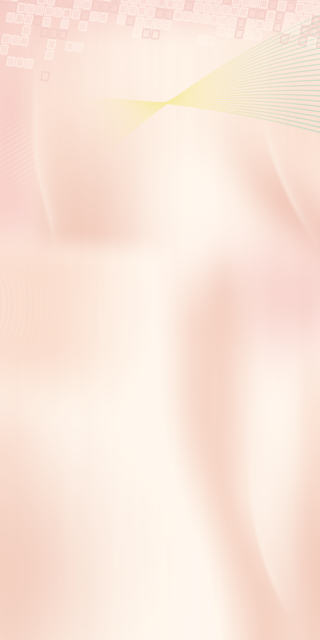
A WebGL 1 fragment shader for this background:

```glsl
precision highp float;
// Soft peach and cream silk folds with a fan of fine lines and a scatter of small tiles.

uniform vec2 u_resolution;

const vec3 CREAM = vec3(1.0, 0.96, 0.922);
const vec3 PEACH = vec3(0.98, 0.865, 0.805);
const vec3 ROSE = vec3(0.945, 0.785, 0.725);
const vec3 PINK = vec3(0.97, 0.82, 0.795);
const vec3 SHINE = vec3(1.0, 0.97, 0.937);
const vec3 MIDTONE = vec3(0.985, 0.897, 0.852);
const vec3 YELLOW = vec3(0.97, 0.92, 0.65);
const vec3 TEAL = vec3(0.62, 0.83, 0.75);
const float CONTRAST = 1.22;
const float FAN_LINES = 23.0;
const float FAN_WIDTH = 0.0011;
const float TILE_SIZE = 0.029;
const float STREAK_DEPTH = 0.01;

float hash(vec2 p) {
  vec3 q = fract(vec3(p.xyx) * 0.1031);
  q += dot(q, q.yzx + 33.33);
  return fract((q.x + q.y) * q.z);
}

float noise(vec2 p) {
  vec2 i = floor(p), f = fract(p);
  f *= f * (3.0 - 2.0 * f);
  return mix(mix(hash(i), hash(i + vec2(1, 0)), f.x),
             mix(hash(i + vec2(0, 1)), hash(i + vec2(1, 1)), f.x), f.y);
}

// Elliptical glow with radii r.
float glow(vec2 p, vec2 c, vec2 r) {
  vec2 d = (p - c) / r;
  return exp(-dot(d, d));
}

// Window from a to b with separate edge softness.
float band(float v, float a, float b, float softA, float softB) {
  return smoothstep(a - softA, a + softA, v) * (1.0 - smoothstep(b - softB, b + softB, v));
}

float stroke(float d, float width) {
  return 1.0 - smoothstep(0.0, width + 1.0 / u_resolution.x, abs(d));
}

// Crease highlight: a crisp side at d = 0 and a soft falloff to the right.
float crease(float d, float falloff) {
  return smoothstep(-0.015, 0.005, d) * exp(-max(d, 0.0) / falloff);
}

vec3 silk(vec2 p) {
  float x = p.x, y = p.y;
  vec3 c = mix(CREAM, PEACH, 0.3 * (1.0 - smoothstep(0.3, 0.8, y)));

  // Upper folds
  float leftFold = 0.11 + 0.06 * smoothstep(0.45, 0.8, y);
  c = mix(c, PEACH, 0.8 * glow(p, vec2(0.0, 0.4), vec2(0.36, 0.45)));
  c = mix(c, PINK, 0.85 * band(y, 0.2, 0.75, 0.2, 0.15) * (1.0 - smoothstep(leftFold - 0.1, leftFold + 0.04, x)));
  float shelf = smoothstep(0.25, 0.75, y) * (1.0 - smoothstep(0.72, 0.83, y));
  c = mix(c, ROSE, 0.75 * shelf * band(x, 0.13, 0.44, 0.06, 0.2));
  c = mix(c, PEACH, 0.7 * glow(p, vec2(0.95, 0.4), vec2(0.2, 0.3)));
  float diagonal = y - 0.5 - 0.8 * (x - 0.72);
  c = mix(c, ROSE, 0.85 * exp(-diagonal * diagonal / 0.014) * smoothstep(0.6, 0.95, x));
  c = mix(c, CREAM, 0.8 * glow(p, vec2(0.6, 0.62), vec2(0.13, 0.2)));
  c = mix(c, CREAM, 0.35 * glow(p, vec2(0.47, 0.2), vec2(0.25, 0.14)));

  // Middle folds
  c = mix(c, PEACH, 0.9 * band(y, 0.78, 1.2, 0.08, 0.14) * (1.0 - smoothstep(0.12, 0.5, x)));
  c = mix(c, PINK, 0.8 * glow(p, vec2(0.93, 0.92), vec2(0.27, 0.2)));
  float bandLeft = 0.51 + 0.19 * smoothstep(1.2, 2.05, y);
  float bandRight = 0.76 + 0.16 * smoothstep(1.5, 2.0, y);
  float fold = band(x, bandLeft + 0.05, bandRight, 0.09, 0.08);
  c = mix(c, mix(PEACH, ROSE, 0.45), 0.85 * fold * smoothstep(0.75, 1.05, y));
  c = mix(c, ROSE, 0.35 * glow(p, vec2(0.7, 0.92), vec2(0.05, 0.12)));

  // Lower folds
  c = mix(c, PEACH, 0.6 * smoothstep(0.88, 1.0, x) * smoothstep(1.0, 1.3, y));
  c = mix(c, ROSE, 0.7 * glow(p, vec2(1.02, 1.8), vec2(0.17, 0.35)));
  c = mix(c, PEACH, 0.55 * (1.0 - smoothstep(0.0, 0.22, x)) * smoothstep(1.15, 1.4, y));
  c = mix(c, ROSE, 0.65 * glow(p, vec2(0.04, 1.8), vec2(0.29, 0.4)));

  // Pink wash along the top
  c = mix(c, PINK, 0.65 * (1.0 - smoothstep(0.0, 0.15, y)));
  c = mix(c, PINK, 0.65 * glow(p, vec2(0.0, 0.05), vec2(0.28, 0.2)));
  c = MIDTONE + CONTRAST * (c - MIDTONE);

  // Bright creases
  c = mix(c, SHINE, 0.4 * crease(x - leftFold, 0.02) * band(y, 0.25, 0.74, 0.18, 0.07));
  float rightArc = 0.82 + 0.55 * max(y - 0.36, 0.0) * max(y, 0.36);
  c = mix(c, SHINE, 0.55 * crease(x - rightArc, 0.025) * band(y, 0.42, 0.7, 0.1, 0.1));
  float lowArc = 0.785 + 0.6 * pow(max(y - 1.48, 0.0), 2.0);
  c = mix(c, SHINE, 0.55 * crease(x - lowArc, 0.035) * band(y, 1.5, 1.87, 0.2, 0.1));
  c = mix(c, SHINE, 0.4 * crease(x - 0.475, 0.02) * band(y, 0.92, 1.12, 0.12, 0.12));

  // Fine streaks in the cloth, strongest near the top
  float streak = noise(vec2(x * 22.0, y * 3.0)) + 0.6 * noise(vec2(x * 70.0, y * 5.0 + 9.0)) - 0.8;
  c += STREAK_DEPTH * (1.0 + exp(-y * 8.0)) * streak * vec3(0.35, 1.0, 1.1);
  return min(c, SHINE);
}

// Curves that rise from lower left, cross, and level out to the right.
vec3 addFan(vec3 c, vec2 p) {
  for (float i = 0.0; i < FAN_LINES; i++) {
    float t = i / (FAN_LINES - 1.0);
    vec2 a = mix(vec2(0.2, 0.307), vec2(0.25, 0.55), t);
    vec2 b = mix(vec2(1.04, 0.425), vec2(1.02, 0.04), t);
    float s = (p.x - a.x) / (b.x - a.x);
    float bow = mix(0.12, 0.2, t);
    float y = mix(a.y, b.y, s) - bow * s * (1.0 - s);
    float slope = (b.y - a.y - bow * (1.0 - 2.0 * s)) / (b.x - a.x);
    float ink = stroke((p.y - y) / sqrt(1.0 + slope * slope), FAN_WIDTH);
    float fade = smoothstep(0.0, 0.35, s) * mix(0.55, 0.4, t);
    c = mix(c, mix(YELLOW, TEAL, smoothstep(0.62, 1.05, p.x)), ink * fade);
  }
  return c;
}

vec3 addTiles(vec3 c, vec2 p) {
  vec2 q = vec2(p.x + 0.2 * p.y, 0.85 * p.y - 0.1 * p.x) / TILE_SIZE;
  vec2 id = floor(q);
  float reach = mix(0.28, 0.05, smoothstep(0.05, 0.4, p.x));
  float shown = step(hash(id), 1.05 * (1.0 - (id.y + 0.5) * TILE_SIZE / reach));
  vec2 d = abs(fract(q) - 0.5) - 0.28;
  float box = (length(max(d, 0.0)) + min(max(d.x, d.y), 0.0) - 0.1) * TILE_SIZE;
  float kind = hash(id + 41.0);
  float fill = 1.0 - smoothstep(-0.002, 0.003, box);
  float shape = max(stroke(box, 0.0015), fill * kind * 0.7);
  return mix(c, mix(PINK * 0.97, SHINE, step(0.3, kind)), 0.6 * shape * shown);
}

void main() {
  vec2 uv = gl_FragCoord.xy / u_resolution;
  vec2 p = vec2(uv.x, 2.0 * (1.0 - uv.y)); // y runs down from 0 to 2
  vec3 c = addTiles(addFan(silk(p), p), p);

  // Faint contour arcs and slanted hatching on the left edge
  float ring = abs(fract(length((p - vec2(-0.12, 0.95)) * vec2(1.0, 0.8)) * 60.0) - 0.5);
  c = mix(c, SHINE, 0.2 * smoothstep(0.2, 0.5, ring) * glow(p, vec2(0.03, 0.96), vec2(0.08, 0.15)));
  float hatch = abs(fract((p.x * 0.6 + p.y) * 60.0) - 0.5);
  c = mix(c, SHINE, 0.25 * smoothstep(0.2, 0.5, hatch) * glow(p, vec2(0.06, 0.48), vec2(0.07, 0.1)));
  gl_FragColor = vec4(c, 1.0);
}
```
